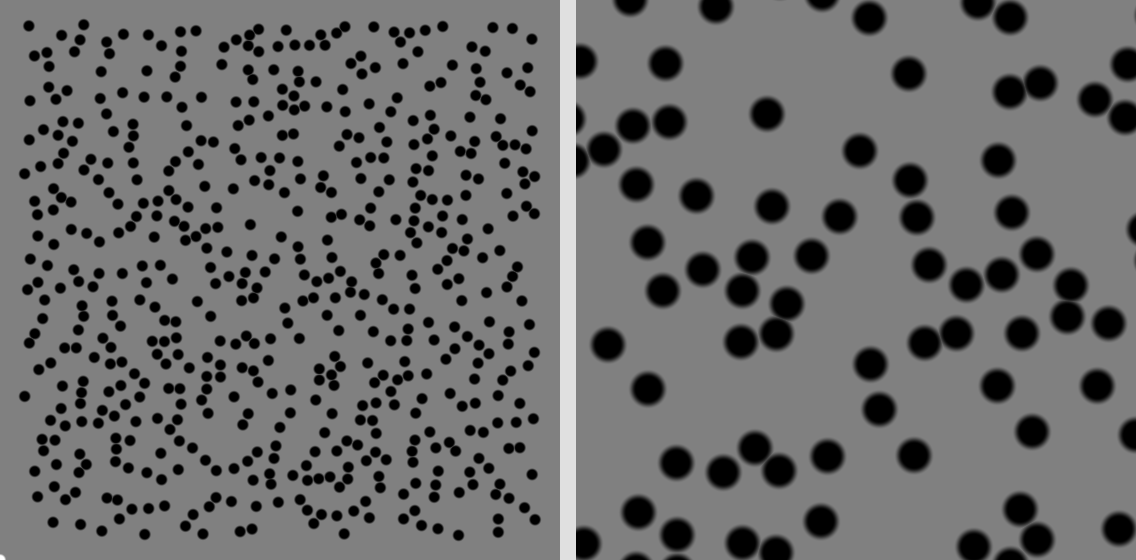
Left: the whole. Right: its middle third, enlarged.
A WebGL 2 fragment shader for this pattern:

```glsl
#version 300 es
precision highp float;
// Draws small black dots scattered at random, without overlap, on mid grey.

uniform vec2 u_resolution;
out vec4 fragColor;

const vec3 GROUND_COLOR = vec3(0.502);
const vec3 DOT_COLOR = vec3(0.0);
const vec3 CORNER_COLOR = vec3(1.0);
const float DOT_RADIUS = 0.0096;
const float EDGE_SOFTNESS = 0.0025;  // half width of the blurred rim
const float MIN_SPACING = 0.0186;    // closest allowed centres, below one cell
const float MARGIN = 0.044;          // empty border around the centres
const float CELLS = 47.0;            // grid cells across the scattered area
const float FILL = 0.37;             // share of cells that propose a dot
const float CELL_SIZE = (1.0 - 2.0 * MARGIN) / CELLS;

vec3 hash3(vec2 cell) {
    vec3 seeds = vec3(dot(cell, vec2(127.1, 311.7)),
                      dot(cell, vec2(269.5, 183.3)),
                      dot(cell, vec2(419.2, 371.9)));
    return fract(sin(seeds) * 43758.5453);
}

// Proposed dot of a cell: xy is its centre, z its rank (lowest wins).
vec3 candidate(vec2 cell) {
    vec3 h = hash3(cell + 17.0);
    return vec3(MARGIN + (cell + h.xy) * CELL_SIZE, h.z);
}

bool isProposed(vec2 cell, float rank) {
    bool inside = all(greaterThanEqual(cell, vec2(0.0)))
               && all(lessThan(cell, vec2(CELLS)));
    return inside && rank < FILL;
}

// A dot survives unless a better ranked neighbour stands too close.
bool survives(vec2 cell, vec3 spot) {
    if (!isProposed(cell, spot.z)) return false;
    for (int j = -1; j <= 1; j++) {
        for (int i = -1; i <= 1; i++) {
            vec2 otherCell = cell + vec2(i, j);
            vec3 other = candidate(otherCell);
            if (other.z < spot.z && isProposed(otherCell, other.z)
                && distance(other.xy, spot.xy) < MIN_SPACING) return false;
        }
    }
    return true;
}

// Distance from p to the nearest surviving centre in the cells around it.
float nearestDot(vec2 p) {
    vec2 home = floor((p - MARGIN) / CELL_SIZE);
    float nearest = 1.0;
    for (int j = -1; j <= 1; j++) {
        for (int i = -1; i <= 1; i++) {
            vec2 cell = home + vec2(i, j);
            vec3 spot = candidate(cell);
            float d = distance(p, spot.xy);
            if (d < nearest && survives(cell, spot)) nearest = d;
        }
    }
    return nearest;
}

// Soft disc coverage at a given distance from its centre.
float disc(float d) {
    float rim = max(EDGE_SOFTNESS, 0.7 / u_resolution.y);
    return 1.0 - smoothstep(DOT_RADIUS - rim, DOT_RADIUS + rim, d);
}

void main() {
    vec2 p = gl_FragCoord.xy / u_resolution;
    vec3 color = mix(GROUND_COLOR, DOT_COLOR, disc(nearestDot(p)));

    // White quarter dot in the lower left corner
    color = mix(color, CORNER_COLOR, disc(length(p)));
    fragColor = vec4(color, 1.0);
}
```
